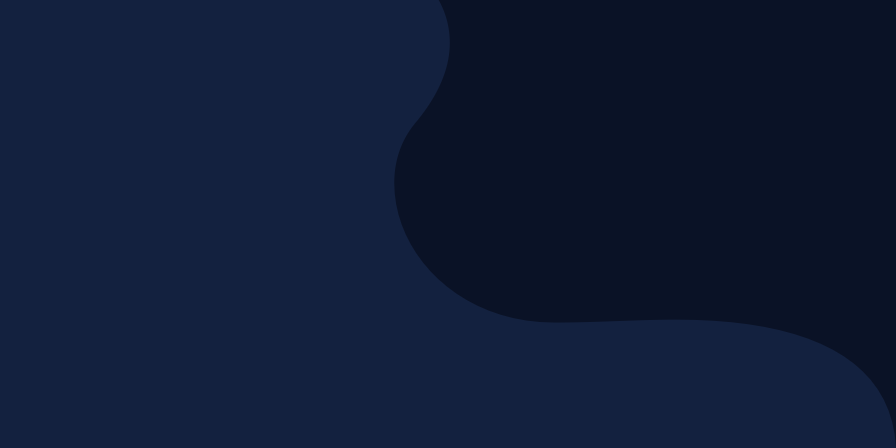
Reproduce this background procedurally as a Shadertoy shader.

```glsl
// Two flat navy fields split by one flowing S-shaped edge.
// The edge is a chain of cubic Bezier curves, walked in short chords that give
// both the distance to it and, by counting crossings, the side of each pixel.

const vec3 NAVY = vec3(0.075, 0.129, 0.248);
const vec3 MIDNIGHT = vec3(0.039, 0.071, 0.148);
const vec2 CANVAS = vec2(2.0, 1.0);   // width and height in canvas units
const int CURVES = 6;
const int CHORDS = 20;                // chords per curve

// Control points from the top edge to the lower right corner;
// neighbouring curves share an end point.
const vec2 EDGE[19] = vec2[19](
    vec2(0.958, 1.031), vec2(0.990, 0.992), vec2(1.004, 0.948),
    vec2(1.004, 0.904), vec2(1.004, 0.839), vec2(0.971, 0.779),
    vec2(0.930, 0.729), vec2(0.898, 0.692), vec2(0.880, 0.646),
    vec2(0.880, 0.591), vec2(0.880, 0.435), vec2(1.023, 0.280),
    vec2(1.237, 0.280), vec2(1.336, 0.280), vec2(1.419, 0.2865),
    vec2(1.510, 0.2865), vec2(1.797, 0.2865), vec2(1.990, 0.203),
    vec2(2.0, 0.0));

vec2 bezier(vec2 a, vec2 b, vec2 c, vec2 d, float t) {
    float s = 1.0 - t;
    return s * s * s * a + 3.0 * s * s * t * b + 3.0 * s * t * t * c + t * t * t * d;
}

float segmentDistance(vec2 p, vec2 a, vec2 b) {
    vec2 ab = b - a;
    float h = clamp(dot(p - a, ab) / dot(ab, ab), 0.0, 1.0);
    return length(p - a - h * ab);
}

// True when a ray from p towards the left meets the chord ab
bool crossesLeft(vec2 p, vec2 a, vec2 b) {
    if ((a.y > p.y) == (b.y > p.y)) return false;
    return mix(a.x, b.x, (p.y - a.y) / (b.y - a.y)) < p.x;
}

// Signed distance to the edge, positive on its right-hand side
float edgeDistance(vec2 p) {
    float nearest = 10.0;
    float side = -1.0;
    vec2 start = EDGE[0];
    for (int i = 0; i < CURVES; i++) {
        int k = 3 * i;
        for (int j = 1; j <= CHORDS; j++) {
            float t = float(j) / float(CHORDS);
            vec2 end = bezier(EDGE[k], EDGE[k + 1], EDGE[k + 2], EDGE[k + 3], t);
            nearest = min(nearest, segmentDistance(p, start, end));
            if (crossesLeft(p, start, end)) side = -side;
            start = end;
        }
    }
    return side * nearest;
}

void mainImage(out vec4 fragColor, in vec2 fragCoord) {
    vec2 p = fragCoord / iResolution.xy * CANVAS;
    float pixel = CANVAS.y / iResolution.y;

    // Blend across one pixel for a smooth edge
    float dark = clamp(0.5 + edgeDistance(p) / pixel, 0.0, 1.0);
    fragColor = vec4(mix(NAVY, MIDNIGHT, dark), 1.0);
}
```
